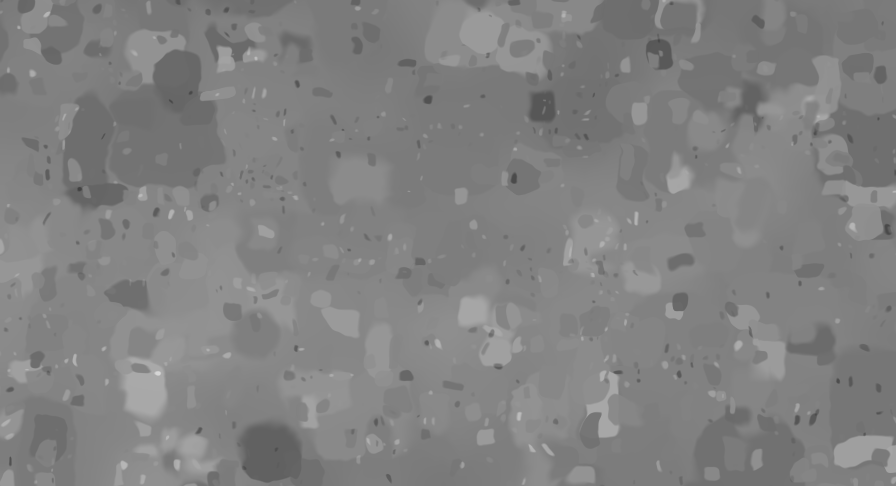
A WebGL 1 fragment shader for this texture:

```glsl
precision highp float;
// Mottled grey field: a slow tonal drift is covered by layers of flat, rounded
// patches on jittered grids, with edges that fade in and out, then sprinkled
// with clustered small specks.

uniform vec2 u_resolution;

const float MID_GREY = 0.507;

float hash(vec2 p) {
  vec3 q = fract(vec3(p.xyx) * 0.1031);
  q += dot(q, q.yzx + 33.33);
  return fract((q.x + q.y) * q.z);
}

vec2 hash2(vec2 p) {
  return vec2(hash(p), hash(p + vec2(41.7, 17.3)));
}

float noise(vec2 p) {
  vec2 cell = floor(p);
  vec2 f = fract(p);
  f = f * f * (3.0 - 2.0 * f);
  float low = mix(hash(cell), hash(cell + vec2(1.0, 0.0)), f.x);
  float high = mix(hash(cell + vec2(0.0, 1.0)), hash(cell + 1.0), f.x);
  return mix(low, high, f.y);
}

vec2 warp(vec2 p, float frequency, float amount) {
  vec2 q = p * frequency;
  return p + amount * (vec2(noise(q + 7.0), noise(q + 53.0)) - 0.5);
}

// Slow drift of brightness below all patches
float drift(vec2 p) {
  float broad = noise(p * 2.6 + 11.0) - 0.5;
  float medium = noise(p * 6.5 + 37.0) - 0.5;
  return MID_GREY + 0.085 * broad + 0.065 * medium - 0.02 * (p.y - 0.5);
}

float roundedBox(vec2 p, vec2 halfSize, float radius) {
  vec2 q = abs(p) - halfSize + radius;
  return length(max(q, 0.0)) + min(max(q.x, q.y), 0.0) - radius;
}

// Symmetric random offset; a higher power leaves most values near zero
float tailed(float h, float power) {
  float s = 2.0 * h - 1.0;
  return sign(s) * pow(abs(s), power);
}

// One layer of flat patches, painted over the tone in row order
float paintPatches(float tone, vec2 p, float cellSize, float density,
                   float contrast, float power, float softness, float seed) {
  vec2 home = floor(p / cellSize);
  for (int j = -1; j <= 1; j++) {
    for (int i = -1; i <= 1; i++) {
      vec2 cell = home + vec2(float(i), float(j));
      vec2 key = cell + seed;
      vec2 centre = (cell + 0.1 + 0.8 * hash2(key)) * cellSize;
      vec2 halfSize = cellSize * mix(vec2(0.2), vec2(0.58, 0.62), hash2(key + 83.1));
      float radius = min(halfSize.x, halfSize.y) * mix(0.5, 1.0, hash(key + 29.5));
      float d = roundedBox(p - centre, halfSize, radius);
      float inside = 1.0 - smoothstep(-softness, softness, d);
      float cover = step(hash(key + 61.9), density) * inside;
      float flatTone = drift(centre) + contrast * tailed(hash(key + 97.3), power);
      tone = mix(tone, flatTone, cover * 0.9);
    }
  }
  return tone;
}

// Tiny upright flecks, gathered where the cluster noise is high
float addSpecks(float tone, vec2 p, float cellSize, float contrast, float edge, float seed) {
  vec2 cell = floor(p / cellSize);
  vec2 key = cell + seed;
  vec2 centre = (cell + 0.35 + 0.3 * hash2(key)) * cellSize;
  vec2 halfSize = cellSize * mix(vec2(0.1, 0.12), vec2(0.24, 0.34), hash2(key + 19.7));
  float d = roundedBox(p - centre, halfSize, min(halfSize.x, halfSize.y));
  float cluster = smoothstep(0.52, 0.85, noise(centre * 8.0 + seed));
  float present = step(hash(key + 71.3), 0.03 + 0.4 * cluster);
  float offset = contrast * tailed(hash(key + 47.9), 1.6);
  return tone + offset * present * (1.0 - smoothstep(-edge, edge, d));
}

void main() {
  vec2 p = gl_FragCoord.xy / u_resolution.y;
  float pixel = 1.0 / u_resolution.y;

  // Ragged outlines
  vec2 q = warp(warp(p, 19.0, 0.024), 60.0, 0.008);

  // Lost and found edges: crisp in places, blurred in others
  float blur = smoothstep(0.35, 0.85, noise(p * 9.0 + 5.0));
  float crisp = max(0.0025, 0.7 * pixel);
  float softness = crisp + 0.014 * blur;

  float tone = drift(q);
  tone = paintPatches(tone, q, 0.21, 0.75, 0.085, 1.8, softness * 1.6, 3.0);
  tone = paintPatches(tone, q, 0.115, 0.50, 0.150, 2.4, softness, 131.0);
  tone = paintPatches(tone, q, 0.062, 0.30, 0.140, 2.6, softness * 0.7, 277.0);
  tone = paintPatches(tone, q, 0.034, 0.13, 0.130, 2.0, crisp, 419.0);
  tone = addSpecks(tone, q, 0.030, 0.18, crisp, 563.0);
  tone = addSpecks(tone, q + 0.013, 0.019, 0.14, crisp, 701.0);

  gl_FragColor = vec4(vec3(clamp(tone, 0.0, 1.0)), 1.0);
}
```
